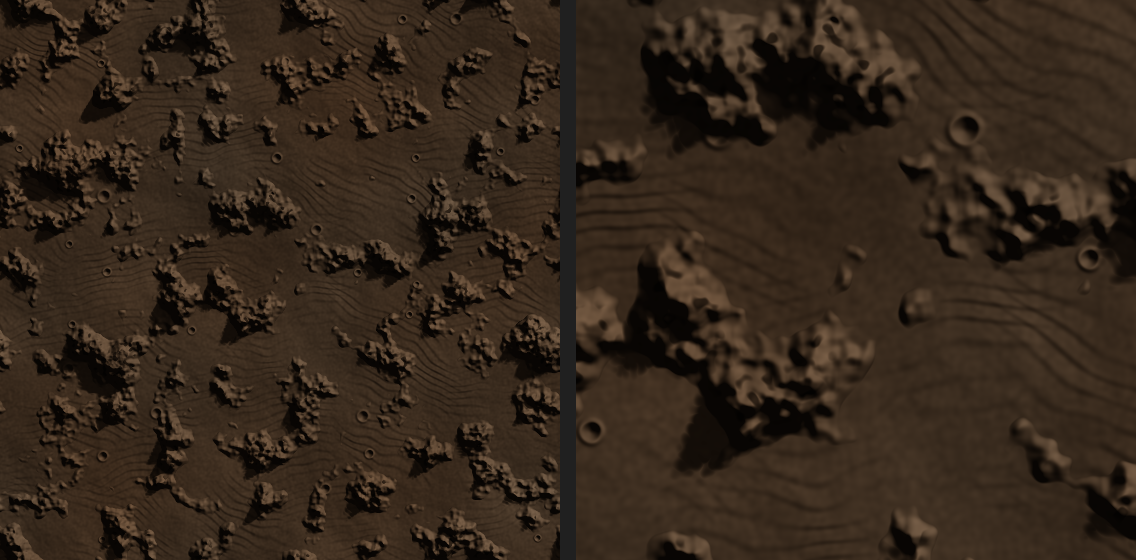
Left: the whole. Right: its middle third, enlarged.
Reproduce this texture procedurally as a WebGL 2 fragment shader.

```glsl
#version 300 es
precision highp float;
// Tiling desert terrain: crusted rocky hills, wind ripples and small craters in low side light.
uniform vec2 u_resolution;
out vec4 fragColor;

const float TAU = 6.28319;
const vec2 SUN_DIR = vec2(0.67, 0.74);   // heading of the light on the ground
const float SUN_RISE = 0.56;             // height gained per unit towards the light

// Integer hash, two values in 0..1
vec2 hash2(vec2 cell, float seed) {
  uvec3 v = uvec3(cell, seed) * 1664525u + 1013904223u;
  v.x += v.y * v.z; v.y += v.z * v.x; v.z += v.x * v.y;
  v ^= v >> 16u;
  v.x += v.y * v.z; v.y += v.z * v.x;
  return vec2(v.xy >> 8u) / 16777216.0;
}

float cornerSlope(vec2 cell, vec2 offset, float period, float seed) {
  return dot(hash2(mod(cell, period), seed) * 2.0 - 1.0, offset);
}

// Gradient noise that wraps after a whole number of cells
float noise(vec2 p, float period, float seed) {
  vec2 q = p * period, i = floor(q), f = q - i;
  vec2 w = f * f * f * (f * (f * 6.0 - 15.0) + 10.0);
  vec2 e = vec2(1.0, 0.0);
  float low = mix(cornerSlope(i, f, period, seed),
                  cornerSlope(i + e.xy, f - e.xy, period, seed), w.x);
  float high = mix(cornerSlope(i + e.yx, f - e.yx, period, seed),
                   cornerSlope(i + e.xx, f - e.xx, period, seed), w.x);
  return mix(low, high, w.y);
}

float fbm(vec2 p, float period, int octaves, float seed) {
  float sum = 0.0, amp = 1.0;
  for (int i = 0; i < octaves; i++) {
    sum += amp * noise(p, period, seed + float(i));
    amp *= 0.5;
    period *= 2.0;
  }
  return sum;
}

// Clustered mounds, 0 on the plain and 1 on the summits
float hills(vec2 p) {
  float field = fbm(p, 12.0, 4, 10.0) + 0.35 * noise(p, 4.0, 20.0);
  return smoothstep(0.06, 0.68, field);
}

float rockMask(vec2 p, float hill) {
  return smoothstep(0.06, 0.4, hill + 0.25 * noise(p, 30.0, 25.0));
}

// One train of wind ripples with whole wave counts
float rippleTrain(vec2 p, vec2 waves, float bend) {
  float phase = TAU * (dot(waves, p) + bend);
  return sin(phase + 0.5 * sin(phase));
}

float ripples(vec2 p, float hill) {
  float bend = 2.8 * fbm(p, 6.0, 3, 30.0) + 2.0 * hill;
  float choice = smoothstep(-0.12, 0.12, noise(p, 5.0, 35.0));
  float strength = smoothstep(-0.3, 0.25, fbm(p, 7.0, 3, 40.0));
  float waves = mix(rippleTrain(p, vec2(34.0, 58.0), bend),
                    rippleTrain(p, vec2(-12.0, 68.0), bend), choice);
  return waves * strength * (1.0 - 0.7 * hill);
}

// Sparse bowls with raised rims, one at most in each grid cell
float craters(vec2 p, float grid) {
  vec2 q = p * grid, cell = mod(floor(q), grid);
  vec2 place = hash2(cell, 50.0), trait = hash2(cell, 51.0);
  float radius = mix(0.07, 0.15, trait.x * trait.x);
  float d = length(fract(q) - 0.3 - 0.4 * place) / radius;
  float rim = 0.35 * exp(-12.0 * (d - 1.0) * (d - 1.0));
  float bowl = smoothstep(0.0, 1.0, d) - 1.0;
  return step(trait.y, 0.25) * (bowl + rim) * 0.4 * radius / grid;
}

float terrain(vec2 p) {
  float hill = hills(p);
  float h = 0.042 * hill + 0.01 * fbm(p, 5.0, 2, 60.0);
  h += 0.0011 * fbm(p, 26.0, 3, 65.0);
  h += 0.006 * rockMask(p, hill) * fbm(p, 44.0, 3, 70.0);
  return h + 0.00028 * ripples(p, hill) + craters(p, 13.0);
}

// Soft shadow cast by the mounds
float sunlight(vec2 p) {
  float start = 0.042 * hills(p), cover = 0.0;
  for (int i = 1; i <= 8; i++) {
    float t = 0.007 * float(i);
    cover = max(cover, 0.042 * hills(p + SUN_DIR * t) - start - SUN_RISE * t);
  }
  return 1.0 - smoothstep(0.0, 0.008, cover);
}

void main() {
  vec2 p = gl_FragCoord.xy / u_resolution;

  // Slope and direct light, scaled so that level ground gives 1
  vec2 e = vec2(0.0011, 0.0);
  float h = terrain(p);
  vec2 slope = vec2(terrain(p + e.xy) - h, terrain(p + e.yx) - h) / e.x;
  float facing = max(0.0, 1.0 - dot(slope, SUN_DIR) / SUN_RISE);
  float direct = facing * inversesqrt(1.0 + dot(slope, slope));
  float shade = 0.14 + 0.87 * direct * mix(0.2, 1.0, sunlight(p));

  // Dark pits in the crust, fine grain and broad tone drift
  float rock = rockMask(p, hills(p));
  shade *= 1.0 - 0.6 * rock * smoothstep(0.08, 0.3, noise(p, 110.0, 80.0));
  shade *= 1.0 + 0.16 * noise(p, 190.0, 85.0) + 0.2 * noise(p, 6.0, 86.0);

  // Brown sand, greyer in the light and redder in the shade
  vec3 colour = vec3(0.225, 0.166, 0.114) * pow(vec3(shade), vec3(1.0, 1.08, 1.2));
  colour *= 1.0 + vec3(0.08, 0.0, -0.08) * noise(p, 4.0, 90.0);
  fragColor = vec4(colour, 1.0);
}
```
